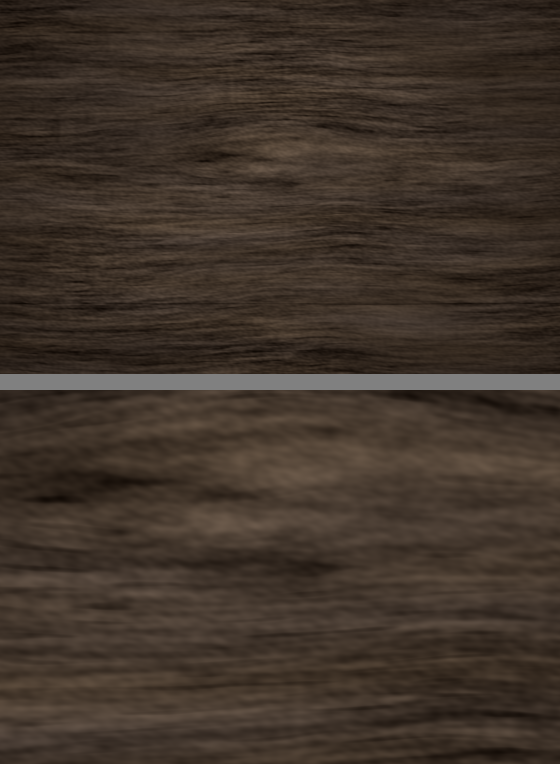
Top, the full canvas; bottom, a detail of the centre.
A Shadertoy shader for this texture:

```glsl
// Dark brown walnut board with fine horizontal grain, a pale knot figure and shaded edges.

vec2 latticeGradient(vec2 cell) {
    vec3 h = fract(cell.xyx * vec3(0.1031, 0.1030, 0.0973));
    h += dot(h, h.yzx + 33.33);
    float angle = 6.2832 * fract((h.x + h.y) * h.z);
    return vec2(cos(angle), sin(angle));
}

float gradientNoise(vec2 p) {
    vec2 i = floor(p), f = p - i;
    vec2 w = f * f * f * (f * (f * 6.0 - 15.0) + 10.0);
    vec2 e = vec2(0.0, 1.0);
    float a = dot(latticeGradient(i), f);
    float b = dot(latticeGradient(i + e.yx), f - e.yx);
    float c = dot(latticeGradient(i + e.xy), f - e.xy);
    float d = dot(latticeGradient(i + e.yy), f - e.yy);
    return mix(mix(a, b, w.x), mix(c, d, w.x), w.y);
}

// Soft elliptical spot, 1 at its centre.
float spot(vec2 p, vec2 centre, vec2 radius) {
    vec2 d = (p - centre) / radius;
    return exp(-dot(d, d));
}

// Fibres spread apart around the knot and wander slowly elsewhere.
vec2 bendGrain(vec2 p) {
    vec2 knot = vec2(0.75, 0.59);
    float bow = 0.55 * (p.y - knot.y) * spot(p, knot, vec2(0.32, 0.13));
    float drift = 0.030 * gradientNoise(p * vec2(1.7, 2.5) + 4.0)
                + 0.007 * gradientNoise(p * vec2(5.0, 9.0) + 17.0);
    return vec2(p.x, p.y - bow + drift);
}

float grainTone(vec2 p, vec2 q) {
    float bands = 0.30 * gradientNoise(q * vec2(1.3, 10.0) + 3.0)
                + 0.22 * gradientNoise(q * vec2(2.0, 24.0) + 41.0);
    float streaks = 0.36 * gradientNoise(q * vec2(2.6, 48.0) + 11.0)
                  + 0.40 * gradientNoise(q * vec2(6.0, 95.0) + 29.0);
    float fibres = 0.28 * gradientNoise(q * vec2(24.0, 150.0) + 53.0)
                 + 0.20 * gradientNoise((p + vec2(0.0, 0.15 * p.x)) * vec2(75.0, 165.0));
    float pores = smoothstep(0.15, 0.5, gradientNoise(q * vec2(11.0, 120.0) + 71.0));

    // Grain is crisp in some patches and muted in others.
    float crispness = clamp(1.0 + 0.9 * gradientNoise(p * vec2(2.0, 3.5) + 8.0), 0.6, 1.4);
    return bands + crispness * (streaks + fibres - 0.22 * pores + 0.03);
}

// Pale patches, dark shadows and one slanting vein.
float figureTone(vec2 p, vec2 q) {
    float broken = 0.8 + 0.8 * gradientNoise(p * vec2(14.0, 45.0) + 5.0);
    float pale = 0.30 * spot(p, vec2(0.74, 0.595), vec2(0.11, 0.035))
               + 0.20 * spot(p, vec2(0.70, 0.545), vec2(0.17, 0.025))
               + 0.16 * spot(q, vec2(1.05, 0.570), vec2(0.35, 0.035))
               + 0.28 * spot(q + vec2(0.0, 0.05 * p.x), vec2(0.45, 0.89), vec2(0.32, 0.016))
               + 0.14 * spot(q, vec2(0.50, 0.45), vec2(0.35, 0.08))
               + 0.12 * spot(q, vec2(0.50, 0.25), vec2(0.50, 0.02));
    float shade = 0.18 * spot(q, vec2(1.25, 0.635), vec2(0.50, 0.022))
                + 0.16 * spot(q, vec2(0.10, 0.640), vec2(0.40, 0.020))
                + 0.15 * spot(q, vec2(0.35, 0.035), vec2(0.25, 0.025))
                + 0.12 * spot(q, vec2(0.90, 0.040), vec2(0.20, 0.025));
    float veinY = 0.597 - 0.12 * (p.x - 0.5) + 0.012 * gradientNoise(p * vec2(7.0, 1.0));
    float vein = 0.24 * spot(p, vec2(0.72, veinY), vec2(0.25, 0.006));
    return pale * broken - shade - vein;
}

// Two long, narrow dark lines along the board.
float seamTone(vec2 p) {
    float wave = 0.004 * gradientNoise(vec2(p.x * 2.5, 6.0));
    float lower = smoothstep(0.0035, 0.0005, abs(p.y - 0.188 + wave));
    float upper = smoothstep(0.0050, 0.0010, abs(p.y - 0.915 - wave));
    return 0.24 * lower + 0.22 * upper * smoothstep(1.1, 0.2, p.x);
}

void mainImage(out vec4 fragColor, in vec2 fragCoord) {
    vec2 p = fragCoord / iResolution.y;
    vec2 q = bendGrain(p);

    // Light falls off towards all four edges.
    vec2 edge = 2.0 * fragCoord / iResolution.xy - 1.0;
    float falloff = dot(edge * edge, vec2(0.25, 0.19));
    float relief = grainTone(p, q) + figureTone(p, q) - seamTone(p);
    float tone = 0.53 - falloff + relief * (1.12 - 1.1 * falloff);
    tone = clamp(tone, -0.3, 1.25);

    vec3 darkWalnut = vec3(0.130, 0.096, 0.070);
    vec3 paleWalnut = vec3(0.360, 0.300, 0.250);
    vec3 colour = mix(darkWalnut, paleWalnut, tone);

    // Slight golden and reddish shifts between streaks.
    float warmth = gradientNoise(q * vec2(2.0, 18.0) + 90.0);
    colour *= 1.0 + warmth * vec3(0.03, 0.0, -0.10);
    fragColor = vec4(colour, 1.0);
}
```
